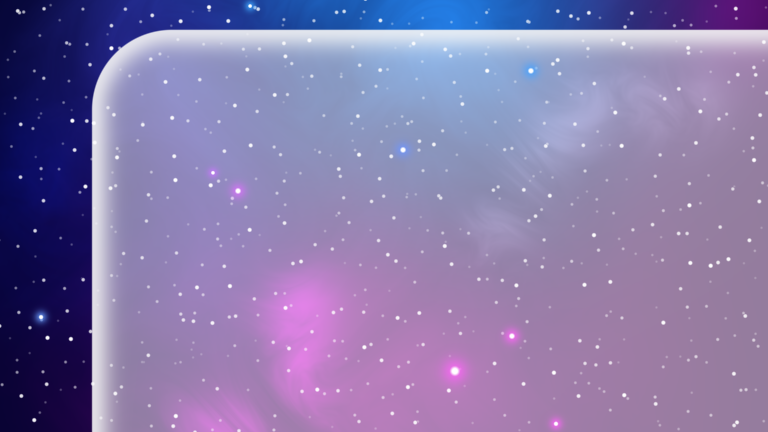
Reproduce this background procedurally as a WebGL 2 fragment shader.

```glsl
#version 300 es
precision highp float;

#define PANEL_CORNER vec2(0.213, 0.931)
#define PANEL_RADIUS 0.185
#define PANEL_TINT vec3(0.97, 0.96, 0.97)
#define PANEL_OPACITY 0.5
#define RIM_WIDTH 0.043
#define RIM_STRENGTH 0.82
#define CLOUD_SCALE 7.0
#define STAR_LAYERS 3
#define STAR_RADIUS 0.0046
#define NAVY vec3(0.015, 0.01, 0.19)

uniform vec2 u_resolution;
out vec4 outColor;

// Bright stars: position, core radius, warmth
const vec4 BEACONS[9] = vec4[9](
    vec4(0.579, 0.986, 0.007, 0.0), vec4(1.229, 0.836, 0.010, 0.05),
    vec4(0.933, 0.653, 0.010, 0.25), vec4(0.493, 0.600, 0.007, 0.7),
    vec4(0.551, 0.558, 0.010, 0.8), vec4(0.095, 0.266, 0.008, 0.2),
    vec4(1.053, 0.141, 0.016, 1.0), vec4(1.185, 0.222, 0.010, 1.0),
    vec4(1.287, 0.019, 0.008, 1.0));

vec3 hash3(vec2 cell) {
    vec3 q = fract(cell.xyx * vec3(0.1031, 0.1030, 0.0973));
    q += dot(q, q.yxz + 33.33);
    return fract((q.xxy + q.yzz) * q.zyx);
}

// Domain-warped layered sines, roughly 0 to 1
float cloud(vec2 p) {
    float sum = 0.5, amp = 0.26;
    for (int i = 0; i < 6; i++) {
        p += 0.55 * sin(p.yx * 1.3 + vec2(float(i), 1.7));
        sum += amp * sin(p.x) * cos(p.y);
        p = mat2(1.5, 1.1, -1.1, 1.5) * p + 2.3;
        amp *= 0.58;
    }
    return clamp(sum, 0.0, 1.0);
}

float blob(vec2 p, vec2 center, vec2 size) {
    vec2 q = (p - center) / size;
    return exp(-dot(q, q));
}

float segment(vec2 p, vec2 a, vec2 b) {
    vec2 ab = b - a;
    return length(p - a - ab * clamp(dot(p - a, ab) / dot(ab, ab), 0.0, 1.0));
}

vec3 nebula(vec2 p) {
    float n = cloud(p * CLOUD_SCALE);
    float m = cloud(p * CLOUD_SCALE * 0.6 + 9.0);
    vec2 w = p + 0.09 * (vec2(n, m) - 0.5);
    float billow = 0.75 + 0.5 * n;
    vec3 c = NAVY;

    // Wide washes of colour
    c += vec3(0.10, 0.41, 0.60) * blob(w, vec2(1.0, 1.0), vec2(0.52, 0.40)) * billow;
    c += vec3(0.10, 0.07, 0.24) * blob(w, vec2(0.38, 0.84), vec2(0.24, 0.35)) * billow;
    c += vec3(0.00, 0.05, 0.34) * blob(w, vec2(0.09, 0.54), vec2(0.15, 0.20)) * m;
    c += vec3(0.05, 0.02, 0.16) * blob(w, vec2(0.45, 0.42), vec2(0.25, 0.30));
    c += vec3(0.16, 0.00, 0.06) * smoothstep(1.1, 1.6, w.x);
    c += vec3(0.16, 0.00, 0.12) * blob(w, vec2(1.72, 1.0), vec2(0.16, 0.20));
    c += vec3(0.42, 0.01, 0.28) * blob(w, vec2(0.88, 0.08), vec2(0.52, 0.42)) * billow;

    // Bright pink plume and pale arched cloud
    float plume = min(segment(w, vec2(0.72, 0.28), vec2(0.68, 0.08)),
                      segment(w, vec2(0.68, 0.08), vec2(0.48, 0.0)));
    c += vec3(0.42, 0.02, 0.36) * exp(-plume * plume / 0.0075) * smoothstep(0.1, 0.75, n);
    float arch = min(segment(w, vec2(1.61, 0.76), vec2(1.40, 0.78)),
                 min(segment(w, vec2(1.40, 0.78), vec2(1.24, 0.64)),
                     segment(w, vec2(1.24, 0.64), vec2(1.13, 0.45))));
    c += vec3(0.23, 0.22, 0.24) * exp(-arch * arch / 0.006) * smoothstep(0.1, 0.75, n);
    return c;
}

// Rounded panel running off the right and lower sides
float panelDistance(vec2 p) {
    vec2 q = vec2(PANEL_CORNER.x - p.x, p.y - PANEL_CORNER.y) + PANEL_RADIUS;
    return length(max(q, 0.0)) + min(max(q.x, q.y), 0.0) - PANEL_RADIUS;
}

float starField(vec2 p, float aa) {
    float light = 0.0;
    for (int i = 0; i < STAR_LAYERS; i++) {
        float size = 0.062 + 0.017 * float(i);
        vec2 g = p / size + 17.3 * float(i);
        vec3 h = hash3(floor(g) + 31.0 * float(i));
        float d = length(fract(g) - 0.15 - 0.7 * h.xy) * size;
        float r = STAR_RADIUS * mix(0.45, 1.0, h.z * h.z);
        float power = mix(0.15, 1.0, h.z * h.z) * step(0.3, h.z);
        light = max(light, power * (1.0 - smoothstep(r - aa, r + aa, d)));
    }
    return light;
}

void main() {
    vec2 p = gl_FragCoord.xy / u_resolution.y;
    float aa = 1.0 / u_resolution.y;
    vec3 color = nebula(p);

    // Frosted panel with a glowing inner rim
    float d = panelDistance(p);
    float rim = RIM_STRENGTH * exp(-d * d / (RIM_WIDTH * RIM_WIDTH));
    vec3 glass = mix(mix(color, PANEL_TINT, PANEL_OPACITY), vec3(0.96), rim);
    color = mix(color, glass, 1.0 - smoothstep(-aa, aa, d));

    // Small stars, then haloed bright ones
    color = mix(color, vec3(1.0), starField(p, aa));
    for (int i = 0; i < BEACONS.length(); i++) {
        vec4 b = BEACONS[i];
        float r = length(p - b.xy) / b.z;
        vec3 tint = mix(vec3(0.25, 0.65, 1.0), vec3(1.0, 0.40, 0.98), b.w);
        color = mix(color, tint, 0.8 * exp(-0.32 * r * r));
        color = mix(color, vec3(1.0), 1.0 - smoothstep(0.3, 0.85, r));
    }
    outColor = vec4(clamp(color, 0.0, 1.0), 1.0);
}
```
